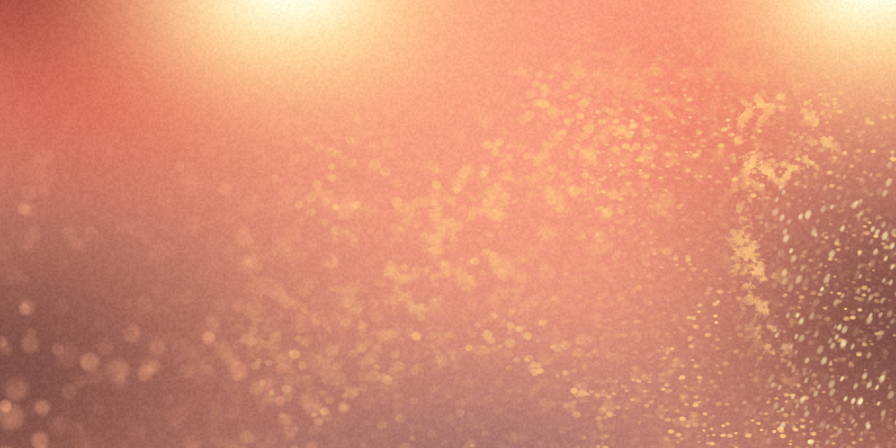
Reproduce this background procedurally as a Shadertoy shader.

```glsl
const vec3 CORAL = vec3(0.98, 0.62, 0.51);
const vec3 RED = vec3(0.96, 0.47, 0.39);
const vec3 CRIMSON = vec3(0.66, 0.29, 0.25);
const vec3 BROWN = vec3(0.50, 0.31, 0.28);
const vec3 MAUVE = vec3(0.64, 0.45, 0.43);
const vec3 PEACH = vec3(1.00, 0.69, 0.53);
const vec3 AMBER = vec3(1.00, 0.79, 0.51);
const vec3 CREAM = vec3(1.00, 0.92, 0.69);

vec2 hash2(vec2 p) {
    vec3 q = fract(vec3(p.xyx) * vec3(0.1031, 0.1030, 0.0973));
    q += dot(q, q.yzx + 33.33);
    return fract((q.xx + q.yz) * q.zy);
}

float noise(vec2 p) {
    vec2 i = floor(p), f = fract(p);
    f = f * f * (3.0 - 2.0 * f);
    float low = mix(hash2(i).x, hash2(i + vec2(1, 0)).x, f.x);
    float high = mix(hash2(i + vec2(0, 1)).x, hash2(i + 1.0).x, f.x);
    return mix(low, high, f.y);
}

// Each octave is rotated to hide the lattice
float fbm(vec2 p) {
    float sum = 0.0, amp = 0.5;
    for (int i = 0; i < 4; i++) {
        p = mat2(1.6, 1.2, -1.2, 1.6) * p + 17.0;
        sum += amp * noise(p);
        amp *= 0.5;
    }
    return sum;
}

// Soft elliptical spot
float blob(vec2 p, vec2 centre, vec2 radius) {
    vec2 d = (p - centre) / radius;
    return exp(-dot(d, d));
}

// Jittered discs with a brighter rim, one per grid cell
float bokeh(vec2 p, vec2 cell, float size, float soft, float seed) {
    vec2 g = p / cell;
    vec2 base = floor(g);
    float sum = 0.0;
    for (int y = -1; y <= 1; y++)
    for (int x = -1; x <= 1; x++) {
        vec2 id = base + vec2(x, y);
        vec2 jitter = hash2(id + seed);
        vec2 trait = hash2(id + seed + 71.0);
        float d = length(g - id - jitter);
        float r = size * (0.55 + 0.6 * trait.x);
        float disc = 1.0 - smoothstep(r * (1.0 - soft), r, d);
        float rim = mix(0.75, 1.0, smoothstep(0.3 * r, 0.8 * r, d));
        sum += disc * rim * trait.y * trait.y;
    }
    return sum;
}

vec3 backdrop(vec2 p) {
    vec3 c = CORAL;
    c = mix(c, RED, 0.85 * blob(p, vec2(0.20, 0.80), vec2(0.40, 0.24)));
    c = mix(c, RED, 0.55 * blob(p, vec2(1.62, 0.80), vec2(0.25, 0.3)));
    c = mix(c, MAUVE, blob(p, vec2(1.05, -0.12), vec2(0.75, 0.34)));
    c = mix(c, BROWN, blob(p, vec2(-0.08, 0.14), vec2(0.70, 0.48)));
    c = mix(c, BROWN, blob(p, vec2(2.05, 0.26), vec2(0.43, 0.40)));
    return mix(c, CRIMSON, 0.95 * blob(p, vec2(0.02, 1.05), vec2(0.31, 0.24)));
}

vec3 addLight(vec3 c, vec2 p, vec2 centre, float scale) {
    c = mix(c, AMBER, 0.85 * blob(p, centre, scale * vec2(0.34, 0.25)));
    c = mix(c, CREAM, blob(p, centre, scale * vec2(0.26, 0.19)));
    return mix(c, vec3(1.0, 0.99, 0.90), blob(p, centre, scale * vec2(0.14, 0.08)));
}

void mainImage(out vec4 fragColor, in vec2 fragCoord) {
    vec2 p = fragCoord / iResolution.xy * vec2(2.0, 1.0);
    vec3 c = backdrop(p);
    c = addLight(c, p, vec2(0.65, 1.02), 1.0);
    c = addLight(c, p, vec2(1.95, 1.02), 0.9);

    // Regions covered by each size of droplet
    float left = (1.0 - smoothstep(0.6, 1.1, p.x)) * (1.0 - smoothstep(0.5, 0.8, p.y));
    float middle = smoothstep(0.4, 0.75, p.x) * (1.0 - smoothstep(1.35, 1.65, p.x));
    middle *= 1.0 - smoothstep(0.0, 0.45, p.y - 0.12 - 0.42 * p.x);
    float right = smoothstep(1.05, 1.5, p.x) * (1.0 - smoothstep(0.65, 1.05, p.y));
    float spray = smoothstep(1.6, 1.8, p.x) * (1.0 - smoothstep(0.5, 0.75, p.y));

    // Large faint discs to fine bright specks, gathered into clusters
    float cluster = 0.35 + 1.3 * smoothstep(0.3, 0.7, fbm(p * 4.0));
    float large = bokeh(p, vec2(0.085), 0.42, 0.75, 3.0);
    large += bokeh(p, vec2(0.058), 0.42, 0.65, 19.0);
    float medium = bokeh(p, vec2(0.045, 0.04), 0.40, 0.6, 37.0);
    medium += bokeh(p, vec2(0.036, 0.032), 0.40, 0.6, 41.0);
    float small = bokeh(p, vec2(0.030, 0.022), 0.42, 0.7, 53.0);
    float fine = bokeh(p, vec2(0.020, 0.014), 0.46, 0.8, 83.0);
    vec2 slanted = vec2(p.x - 0.3 * p.y, p.y);
    float streaks = bokeh(slanted, vec2(0.019, 0.026), 0.46, 0.8, 97.0);

    c = mix(c, PEACH, min(0.40 * left * large * cluster, 0.65));
    c = mix(c, AMBER, min(0.62 * middle * medium * cluster, 0.8));
    c = mix(c, AMBER, min(0.8 * middle * small * cluster * smoothstep(0.8, 1.2, p.x), 0.85));
    c = mix(c, AMBER, min(0.95 * right * fine * cluster, 0.9));
    c = mix(c, CREAM, min(1.1 * spray * streaks, 0.95));

    // Hazy golden clumps along the diagonal
    float haze = smoothstep(0.48, 0.72, fbm(p * 13.0));
    vec2 tilted = mat2(0.85, -0.53, 0.53, 0.85) * (p - vec2(1.1, 0.52));
    c = mix(c, AMBER, 0.6 * haze * blob(tilted, vec2(0), vec2(0.6, 0.2)));

    // Curled splash and its falling trail
    vec2 ring = p - vec2(1.73, 0.70);
    float curl = abs(length(ring * vec2(1.0, 1.25)) - 0.10 - 0.05 * (noise(p * 14.0) - 0.5));
    float splash = exp(-curl * curl / 0.0014);
    splash += blob(p, vec2(1.70 + 0.04 * sin(p.y * 9.0), 0.38), vec2(0.05, 0.24));
    float froth = smoothstep(0.46, 0.64, fbm(p * 26.0));
    c = mix(c, AMBER, min(0.8 * splash * froth, 0.85));

    // Fine grain
    c += 0.05 * (noise(p * 230.0) - 0.5);
    fragColor = vec4(clamp(c, 0.0, 1.0), 1.0);
}
```
